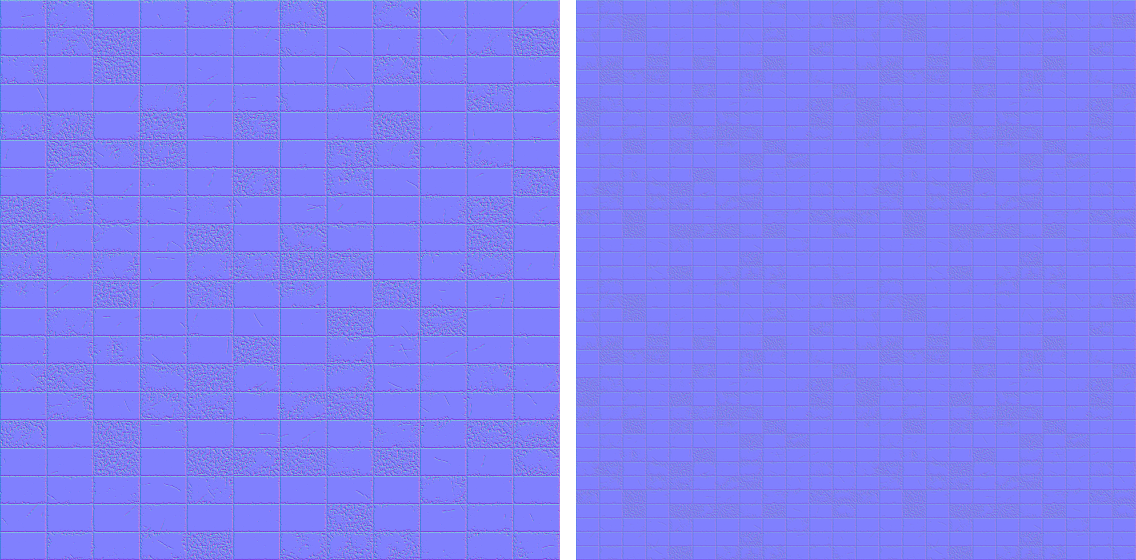
Left: one tile. Right: repeated 2 by 2.
This texture map is drawn by a Shadertoy shader. Its source:

```glsl
#define GRID vec2(12.0, 20.0)    // tiles across and down
#define JOINT_WIDTH 0.0014       // half width of the bevelled joint
#define JOINT_DEPTH 0.001
#define CHIP_SIZE 0.0038         // raggedness of the tile edges
#define GRAIN_FREQ 210.0         // whole number, so the grain wraps
#define GRAIN_DEPTH 0.0027
#define PATCH_FREQ 36.0          // whole number, size of worn patches
#define WEAR_REACH 0.0045        // how far wear creeps in from an edge
#define SCRATCH_WIDTH 0.0011
#define SCRATCH_DEPTH 0.0006
#define SCRATCH_CHANCE 0.25
#define GRIT_LOSS 0.1            // blue lost where the surface is broken

vec2 hash2(vec2 p) {
    vec3 q = fract(p.xyx * vec3(0.1031, 0.1030, 0.0973));
    q += dot(q, q.yzx + 33.33);
    return fract((q.xx + q.yz) * q.zy);
}

float cornerRamp(vec2 cell, vec2 offset, float period) {
    vec2 gradient = hash2(mod(cell, period) + period) * 2.0 - 1.0;
    return dot(gradient, offset);
}

// Gradient noise over the unit square, wrapping after a whole period
float wrappedNoise(vec2 uv, float period) {
    vec2 p = uv * period;
    vec2 i = floor(p), f = fract(p);
    vec2 u = f * f * f * (f * (f * 6.0 - 15.0) + 10.0);
    vec2 e = vec2(1.0, 0.0);
    float low = mix(cornerRamp(i, f, period),
                    cornerRamp(i + e.xy, f - e.xy, period), u.x);
    float high = mix(cornerRamp(i + e.yx, f - e.yx, period),
                     cornerRamp(i + e.xx, f - e.xx, period), u.x);
    return mix(low, high, u.y);
}

float segmentDistance(vec2 p, vec2 a, vec2 span) {
    float t = clamp(dot(p - a, span) / dot(span, span), 0.0, 1.0);
    return length(p - a - span * t);
}

// A few fine broken grooves scattered on some tiles
float scratches(vec2 local, vec2 id, float breakup) {
    float groove = 0.0;
    for (int k = 0; k < 4; k++) {
        vec2 seed = id + vec2(37.0, 61.0) * float(k + 1);
        vec2 start = hash2(seed) / GRID;
        vec2 shape = hash2(seed + 19.0);
        float angle = 6.2832 * shape.x;
        vec2 span = mix(0.006, 0.03, shape.y) * vec2(cos(angle), sin(angle));
        float d = segmentDistance(local, start, span) + breakup * SCRATCH_WIDTH;
        float present = step(hash2(seed + 83.0).x, SCRATCH_CHANCE);
        groove = max(groove, present * (1.0 - smoothstep(0.0, SCRATCH_WIDTH, d)));
    }
    return groove;
}

float surfaceHeight(vec2 uv) {
    uv = fract(uv);
    vec2 id = floor(uv * GRID);
    vec2 f = fract(uv * GRID);
    vec2 tileSeed = hash2(id + 7.0);

    // Noise layers
    float coarse = wrappedNoise(uv, GRAIN_FREQ);
    float fine = wrappedNoise(uv, GRAIN_FREQ * 2.0);
    float patches = wrappedNoise(uv, PATCH_FREQ);
    float grain = 0.7 * coarse + 0.6 * fine;

    // Right and lower edges are softer by a random amount per tile
    vec2 softness = mix(vec2(0.4, 0.6), vec2(0.9, 1.0), hash2(id + 151.0));
    vec2 toEdge = min(f * vec2(1.0, softness.y),
                      (1.0 - f) * vec2(softness.x, 1.0)) / GRID;
    float edge = min(toEdge.x, toEdge.y);
    float chips = CHIP_SIZE * mix(0.4, 1.0, tileSeed.y) * max(grain, 0.0);
    float face = smoothstep(0.0, JOINT_WIDTH, edge - chips);

    // Wear: whole rough tiles, plus patches and a band along the edges
    float wear = pow(tileSeed.x, 3.0) + 0.7 * patches
               + mix(0.35, 0.95, tileSeed.y) * exp(-edge / WEAR_REACH);
    float roughness = smoothstep(0.15, 0.85, wear);

    // Light wear leaves separate pits, heavy wear joins them up
    float pits = GRAIN_DEPTH * max(grain - mix(0.45, -0.08, roughness), 0.0);

    vec2 bentLocal = f / GRID + 0.006 * patches;
    float groove = SCRATCH_DEPTH * scratches(bentLocal, id, 2.0 * coarse);
    return face * (JOINT_DEPTH - pits - groove);
}

vec3 surfaceNormal(vec2 uv, vec2 reach) {
    vec2 dx = vec2(reach.x, 0.0), dy = vec2(0.0, reach.y);
    vec2 slope = vec2(surfaceHeight(uv + dx) - surfaceHeight(uv - dx),
                      surfaceHeight(uv + dy) - surfaceHeight(uv - dy)) / (2.0 * reach);
    return normalize(vec3(-slope, 1.0));
}

void mainImage(out vec4 fragColor, in vec2 fragCoord) {
    vec2 pixel = 1.0 / iResolution.xy;
    vec2 reach = max(vec2(0.0004), 0.25 * pixel);

    // Average the normals of four points in the pixel
    vec3 normal = vec3(0.0);
    for (int s = 0; s < 4; s++) {
        vec2 offset = vec2(s & 1, s >> 1) * 0.5 - 0.25;
        normal += 0.25 * surfaceNormal((fragCoord + offset) * pixel, reach);
    }

    // Grit too fine to resolve shortens the normal on broken ground
    normal.z -= 0.01 + GRIT_LOSS * smoothstep(0.03, 0.3, length(normal.xy));
    fragColor = vec4(0.5 + 0.5 * normal, 1.0);
}
```
